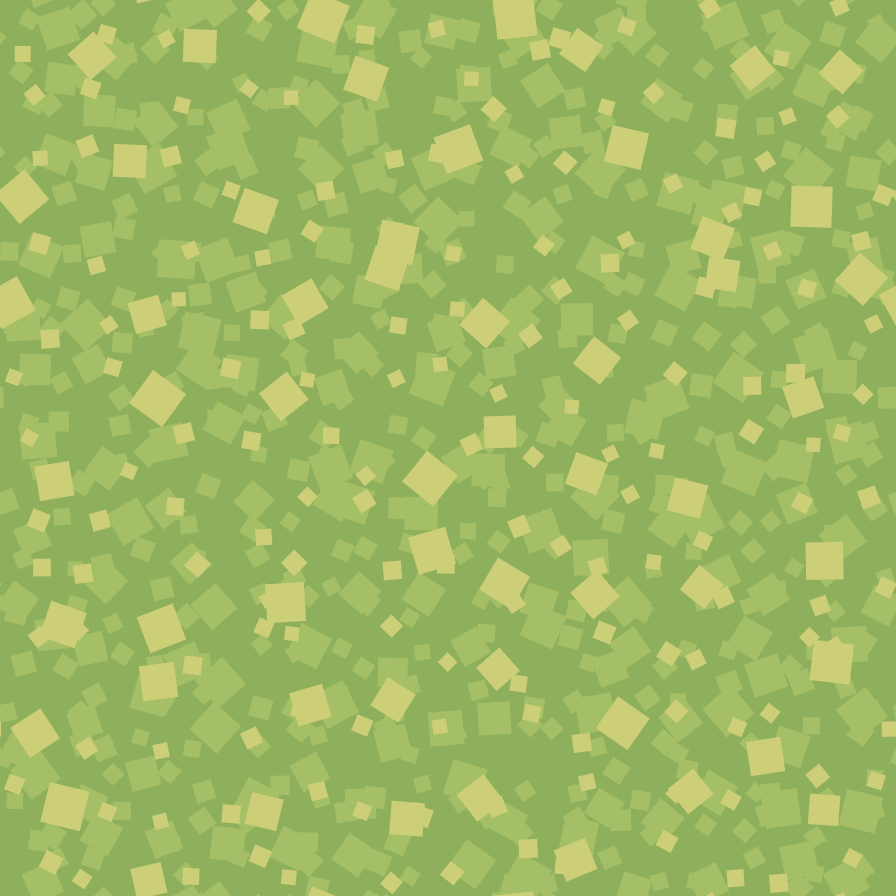
A Shadertoy shader for this pattern:

```glsl
#define GROUND vec3(0.557, 0.690, 0.363)
#define LEAF vec3(0.648, 0.750, 0.400)
#define STRAW vec3(0.803, 0.812, 0.470)
// Each layer: columns, rows, smallest side, largest side
#define LEAF_SMALL vec4(20.0, 20.0, 0.0165, 0.0245)
#define LEAF_LARGE vec4(13.0, 13.0, 0.0325, 0.0420)
#define STRAW_SMALL vec4(13.0, 13.0, 0.0155, 0.0210)
#define STRAW_LARGE vec4(8.0, 7.0, 0.0340, 0.0460)
#define JITTER 0.84

const float QUARTER_TURN = 1.570796;

vec4 hash4(vec3 p) {
    vec4 q = fract(p.xyzx * vec4(0.1031, 0.1030, 0.0973, 0.1099));
    q += dot(q, q.wzxy + 33.33);
    return fract((q.xxyz + q.yzzw) * q.zywx);
}

// Signed distance to the sides of a turned square, with sharp corners
float turnedSquare(vec2 p, float side, float angle) {
    float c = cos(angle), s = sin(angle);
    vec2 q = abs(mat2(c, -s, s, c) * p);
    return max(q.x, q.y) - 0.5 * side;
}

// Distance to the nearest square of one wrapping, jittered layer
float scatter(vec2 uv, vec4 layer, float seed) {
    vec2 count = layer.xy;
    vec2 home = floor(uv * count);
    float nearest = 1.0;
    for (int y = -1; y <= 1; y++) {
        for (int x = -1; x <= 1; x++) {
            vec2 cell = home + vec2(x, y);
            vec4 rnd = hash4(vec3(mod(cell, count) + 1.0, seed));
            vec2 centre = (cell + 0.5 + JITTER * (rnd.xy - 0.5)) / count;
            float side = mix(layer.z, layer.w, rnd.z);
            float d = turnedSquare(uv - centre, side, rnd.w * QUARTER_TURN);
            nearest = min(nearest, d);
        }
    }
    return nearest;
}

// Antialiased cover of a shape, one pixel wide at its edge
float cover(float d) {
    return clamp(0.5 - d * min(iResolution.x, iResolution.y), 0.0, 1.0);
}

void mainImage(out vec4 fragColor, in vec2 fragCoord) {
    vec2 uv = fragCoord / iResolution.xy;

    // Leaf squares merge into one flat tone, straw squares lie on top
    float leaf = min(scatter(uv, LEAF_SMALL, 11.0), scatter(uv, LEAF_LARGE, 23.0));
    float straw = min(scatter(uv, STRAW_SMALL, 37.0), scatter(uv, STRAW_LARGE, 53.0));

    vec3 color = mix(GROUND, LEAF, cover(leaf));
    color = mix(color, STRAW, cover(straw));
    fragColor = vec4(color, 1.0);
}
```
